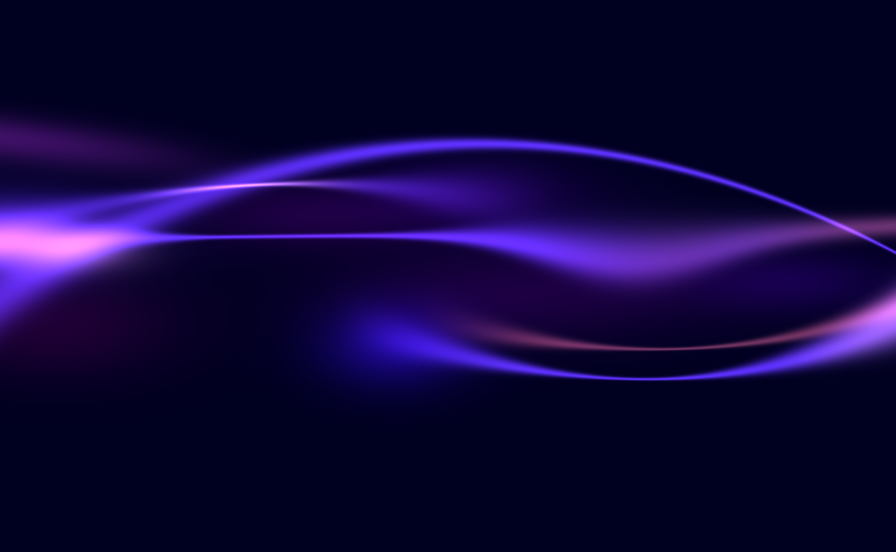
A WebGL 1 fragment shader for this background:

```glsl
precision highp float;
uniform vec2 u_resolution;

const vec3 NIGHT = vec3(0.0, 0.0, 0.125);
const vec3 BLUE = vec3(0.36, 0.19, 0.86);
const vec3 VIOLET = vec3(0.36, 0.19, 0.50);
const vec3 PLUM = vec3(0.11, 0.0, 0.13);
const vec3 ROSE = vec3(0.43, 0.20, 0.24);
const vec3 PINK = vec3(0.75, 0.52, 0.82);

// Cubic through four heights evenly spaced over x = 0..1
float cubic(float x, vec4 h) {
  float u = 3.0 * x;
  float a = u - 1.0, b = u - 2.0, c = u - 3.0;
  return dot(h, vec4(-a * b * c / 6.0, u * b * c * 0.5,
                     -u * a * c * 0.5, u * a * b / 6.0));
}

float bump(float x, float center, float width) {
  float d = (x - center) / width;
  return exp(-d * d);
}

// Half width of a twisted ribbon, narrowest at the pinch
float twist(float x, float pinch, float left, float right) {
  float d = x - pinch;
  return 0.003 + (d < 0.0 ? left : right) * d * d;
}

// Soft band with separate falloff below and above its center line
float band(float d, float below, float above, float pixel) {
  return bump(d, 0.0, max(d < 0.0 ? below : above, pixel));
}

float glow(vec2 p, vec2 center, vec2 radius) {
  vec2 q = (p - center) / radius;
  return exp(-dot(q, q));
}

// Diffuse light behind the ribbons
vec3 haze(vec2 p) {
  vec3 c = vec3(0.15, 0.05, 0.35) * glow(p, vec2(0.0, 0.575), vec2(0.14, 0.08));
  c += vec3(0.32, 0.19, 0.4) * glow(p, vec2(0.0, 0.56), vec2(0.09, 0.045));
  c += vec3(0.3, 0.22, 0.2) * glow(p, vec2(0.085, 0.545), vec2(0.07, 0.035));
  c += vec3(0.12, 0.0, 0.08) * glow(p, vec2(0.06, 0.41), vec2(0.13, 0.09));
  c += PLUM * glow(p, vec2(0.34, 0.61), vec2(0.13, 0.06));
  c += vec3(0.10, 0.0, 0.18) * glow(p, vec2(0.53, 0.645), vec2(0.12, 0.065));
  c += PLUM * glow(p, vec2(0.59, 0.47), vec2(0.2, 0.085));
  c += vec3(0.09, 0.02, 0.4) * glow(p, vec2(0.44, 0.375), vec2(0.08, 0.075));
  c += vec3(0.08, 0.0, 0.17) * glow(p, vec2(0.88, 0.49), vec2(0.12, 0.055));
  return c;
}

// Long arc tapering to a fine line on the right
vec3 arc(vec2 p, float pixel) {
  float d = p.y - cubic(p.x, vec4(0.462, 0.700, 0.724, 0.542));
  float w = cubic(p.x, vec4(0.055, 0.019, 0.0075, 0.003));
  return BLUE * band(d, w, w, pixel) * mix(0.75, 1.0, smoothstep(0.1, 0.45, p.x));
}

// Short ribbon with a pale crease
vec3 crease(vec2 p, float pixel) {
  float d = p.y - cubic(p.x, vec4(0.584, 0.667, 0.599, 0.403));
  float w = twist(p.x, 0.28, 0.5, 0.65);
  vec3 color = mix(BLUE * 0.55, PINK, bump(p.x, 0.28, 0.075));
  return color * band(d, w, w, pixel) * (1.0 - smoothstep(0.38, 0.65, p.x));
}

// Middle ribbon swelling into a broad violet fold
vec3 fold(vec2 p, float pixel) {
  float swell = bump(p.x, 0.70, 0.15);
  float center = cubic(p.x, vec4(0.561, 0.572, 0.576, 0.591));
  float d = p.y - center + 0.051 * bump(p.x, 0.71, 0.13);
  float w = 0.0035 + 0.014 * smoothstep(0.6, 1.0, p.x);
  w += 0.03 * (1.0 - smoothstep(0.0, 0.25, p.x));
  vec3 color = mix(BLUE, VIOLET, smoothstep(0.55, 0.78, p.x));
  color = mix(color, ROSE, 0.7 * smoothstep(0.8, 1.0, p.x));
  return color * band(d, w + 0.033 * swell, w + 0.055 * swell, pixel);
}

// Lower pair: bright blue sweep and a dusky one above it
vec3 lowerSweep(vec2 p, float pixel) {
  float d = p.y - cubic(p.x, vec4(0.608, 0.435, 0.316, 0.4135));
  float w = twist(p.x, 0.715, 0.5, 0.6);
  vec3 color = BLUE + vec3(0.25, 0.2, 0.0) * smoothstep(0.85, 1.0, p.x);
  return color * band(d, w * 0.75, w, pixel) * smoothstep(0.36, 0.6, p.x);
}

vec3 duskySweep(vec2 p, float pixel) {
  float d = p.y - cubic(p.x, vec4(0.669, 0.483, 0.371, 0.443));
  float w = twist(p.x, 0.75, 0.5, 0.4);
  return ROSE * band(d, w * 0.8, w, pixel) * smoothstep(0.45, 0.64, p.x);
}

// Faint veil at the upper left
vec3 veil(vec2 p, float pixel) {
  float d = p.y - cubic(p.x, vec4(0.751, 0.68, 0.58, 0.45));
  float fade = 1.0 - smoothstep(0.0, 0.34, p.x);
  return vec3(0.24, 0.06, 0.27) * band(d, 0.04, 0.038, pixel) * fade;
}

void main() {
  vec2 p = gl_FragCoord.xy / u_resolution;
  float pixel = 0.8 / u_resolution.y;
  vec3 color = NIGHT + haze(p) + veil(p, pixel);
  color += arc(p, pixel) + crease(p, pixel) + fold(p, pixel);
  color += lowerSweep(p, pixel) + duskySweep(p, pixel);
  gl_FragColor = vec4(min(color, 1.0), 1.0);
}
```
